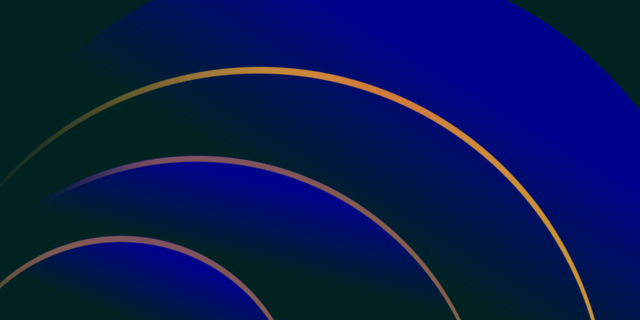
Write a Shadertoy shader that draws this background.

```glsl
const vec3 BASE = vec3(0.0, 0.135, 0.13);
const vec3 BLUE = vec3(0.0, 0.008, 0.55);

// Antialiased disk coverage
float disk(vec2 p, vec2 centre, float radius) {
    float px = 1.0 / iResolution.y;
    return smoothstep(px, -px, length(p - centre) * 1.0 - radius);
}

// Linear blend from base to blue along a direction
vec3 ramp(vec2 p, vec2 direction, float start, float end) {
    return mix(BASE, BLUE, clamp((dot(p, direction) - start) / (end - start), 0.0, 1.0));
}

// Crescent rim: a disk minus its copy, shifted away from the thickest side
float crescent(vec2 p, vec2 centre, float radius, float width, float tilt) {
    vec2 shift = width * vec2(sin(tilt), cos(tilt));
    return disk(p, centre, radius) * (1.0 - disk(p, centre - shift, radius));
}

// Tint that shifts with horizontal distance from its core
vec3 rimTint(vec3 core, vec3 outer, float offset, float reach) {
    return mix(core, outer, smoothstep(0.0, reach, abs(offset)));
}

void mainImage(out vec4 fragColor, in vec2 fragCoord) {
    vec2 p = fragCoord / iResolution.y;
    vec3 orange = vec3(0.82, 0.49, 0.24);
    vec3 gold = vec3(0.80, 0.57, 0.21);
    vec3 mauve = vec3(0.50, 0.32, 0.37);
    vec3 tan_ = vec3(0.52, 0.37, 0.30);

    // Large disk
    vec3 color = mix(BASE, ramp(p, vec2(0.514, 0.857), 0.805, 1.378),
                     disk(p, vec2(1.031, -0.089), 1.221));

    // Orange rim
    float rim = crescent(p, vec2(0.8125, -0.297), 1.088, 0.0216, 0.26);
    color = mix(color, rimTint(orange, gold, p.x - 1.2, 0.5),
                rim * smoothstep(-0.2, 1.0, p.x));

    // Middle disk and rim
    vec2 centre = vec2(0.617, -0.404);
    color = mix(color, ramp(p, vec2(0.243, 0.970), 0.358, 0.618), disk(p, centre, 0.917));
    rim = crescent(p, centre, 0.917, 0.0185, 0.17);
    color = mix(color, rimTint(mauve, tan_, p.x - 0.6, 0.7),
                rim * smoothstep(0.1, 0.55, p.x));

    // Small disk and rim
    centre = vec2(0.380, -0.299);
    color = mix(color, ramp(p, vec2(0.370, 0.930), 0.149, 0.383), disk(p, centre, 0.562));
    rim = crescent(p, centre, 0.562, 0.0195, 0.14);
    color = mix(color, rimTint(mauve, tan_, p.x - 0.5, 0.45),
                rim * smoothstep(-0.45, 0.25, p.x));

    fragColor = vec4(color, 1.0);
}
```
